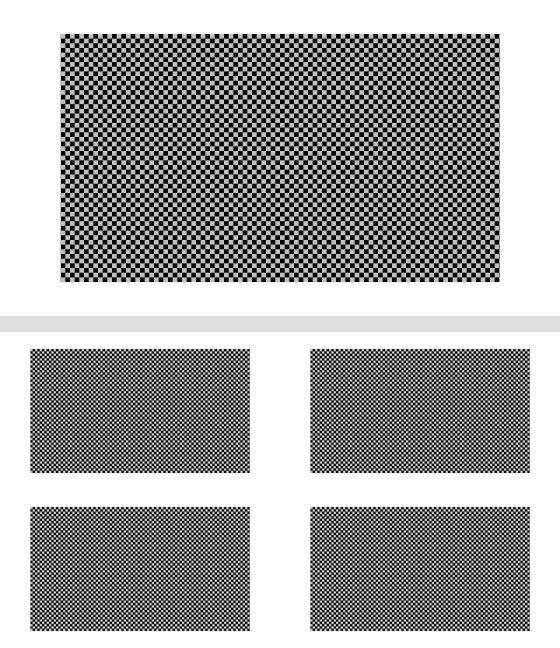
Top, the tile; bottom, the same tile 2 across and 2 down.
A WebGL 1 fragment shader for this pattern:

```glsl
precision highp float;

// A centred panel of silver and black checks on a white ground, 94 by 53 cells.
// The checks are the product of two square waves, box filtered over one pixel
// for exact smooth edges; the white margin makes the canvas tile.

uniform vec2 u_resolution;

// Integral of a square wave that is +1 on even cells and -1 on odd cells.
vec2 squareIntegral(vec2 p) {
  return 1.0 - abs(mod(p, 2.0) - 1.0);
}

// Share of the light colour within a pixel of the given size.
float checker(vec2 cell, vec2 pixel) {
  vec2 wave = (squareIntegral(cell + 0.5 * pixel)
             - squareIntegral(cell - 0.5 * pixel)) / pixel;
  return 0.5 + 0.5 * wave.x * wave.y;
}

// Share of a pixel inside the rectangle from the origin to size.
float panelCoverage(vec2 cell, vec2 size, vec2 pixel) {
  vec2 inside = clamp(0.5 + min(cell, size - cell) / pixel, 0.0, 1.0);
  return inside.x * inside.y;
}

void main() {
  // Cell coordinates, counted from the panel corner
  vec2 cellsOnCanvas = vec2(120.0, 67.5);
  vec2 pixel = cellsOnCanvas / u_resolution;
  vec2 cell = gl_FragCoord.xy * pixel - vec2(13.0, 7.25);

  // Black and silver checks
  vec3 checks = mix(vec3(0.0), vec3(0.753), checker(cell, pixel));

  // White margin; a thin slice of one more column shows at the right
  float panel = panelCoverage(cell, vec2(94.1, 53.0), pixel);
  gl_FragColor = vec4(mix(vec3(1.0), checks, panel), 1.0);
}
```
